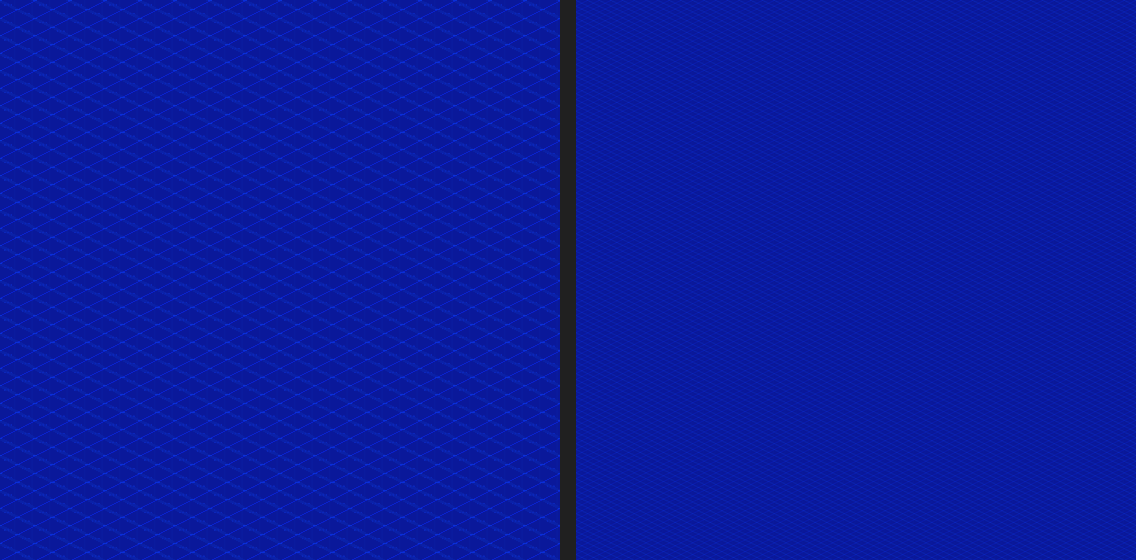
Left: one tile. Right: repeated 3 by 3.
Reproduce this pattern procedurally as a WebGL 2 fragment shader.

```glsl
#version 300 es
precision highp float;
// Deep blue weave of flat diamonds: stepped rising lines, pale dotted falling bands.

uniform vec2 u_resolution;
out vec4 fragColor;

const float THREADS = 512.0;             // fine weave steps across the canvas
const vec2 REPEAT = vec2(32.0, 16.0);    // one diamond, in threads: 16 across, 32 down
const float SOFT = 0.12;                 // edge softness, in threads

const vec3 GROUND = vec3(0.038, 0.096, 0.604);
const vec3 HAZE = vec3(0.040, 0.130, 0.660);
const vec3 DOT = vec3(0.042, 0.150, 0.735);
const vec3 LINE = vec3(0.040, 0.130, 0.805);
const vec3 NODE = vec3(0.040, 0.190, 0.845);

// Coverage of a shape whose edge lies at the given radius
float cover(float dist, float radius) {
    return 1.0 - smoothstep(radius - SOFT, radius + SOFT, dist);
}

// Signed offset to the nearest whole number
vec2 nearest(vec2 v) {
    return v - floor(v + 0.5);
}

// Snap to thread centres, with a ramp of the given half-width between them
vec2 weave(vec2 p, float ramp) {
    vec2 g = p - 0.5;
    return floor(g) + smoothstep(0.5 - ramp, 0.5 + ramp, fract(g)) + 0.5;
}

// Diamond coordinates to offsets in threads
vec2 toThreads(vec2 d) {
    return vec2(d.x - d.y, d.x + d.y) * 0.5 * REPEAT;
}

// Row of three small dots centred on the origin
float dotRow(vec2 p, float gap, float radius) {
    float sum = 0.0;
    for (int i = -1; i <= 1; i++) {
        sum = max(sum, cover(length(p - vec2(float(i) * gap, 0.0)), radius));
    }
    return sum;
}

void main() {
    vec2 uv = gl_FragCoord.xy / u_resolution;
    float ramp = min(0.5, 0.5 * THREADS / min(u_resolution.x, u_resolution.y));
    vec2 thread = weave(uv * THREADS, ramp);

    // Whole values of diamond.x are falling lines, of diamond.y rising ones
    vec2 p = (thread + vec2(0.0, 0.9)) / REPEAT;
    vec2 diamond = vec2(p.x + p.y, p.y - p.x);
    vec2 cell = nearest(diamond);
    vec2 node = toThreads(cell);
    float along = fract(diamond.y) - 0.5;
    vec2 middle = toThreads(vec2(cell.x, along));
    vec2 rise = abs(cell) * REPEAT.y;    // vertical distance to each line

    // Faint upright seam beside each column of crossings
    float column = abs(nearest(vec2(p.x * 2.0 + 0.16)).x) * 0.5 * REPEAT.x;
    vec3 color = mix(GROUND, HAZE, cover(column, 0.8) * 0.25);

    // Pale band on the falling lines, fuller halfway between crossings
    float fullness = mix(1.0, 0.6, smoothstep(0.15, 0.5, abs(along)));
    color = mix(color, HAZE, cover(rise.x, 1.5) * fullness);

    // Dots halfway along each falling edge
    color = mix(color, DOT, dotRow(middle + vec2(0.5, -0.4), 3.0, 0.8));

    // Stepped rising lines, one thread thick
    color = mix(color, LINE, cover(rise.y, 0.5));

    // Bright flat glint at every crossing
    color = mix(color, NODE, cover(max(abs(node.x) * 0.25, abs(node.y)), 0.5));

    fragColor = vec4(color, 1.0);
}
```
